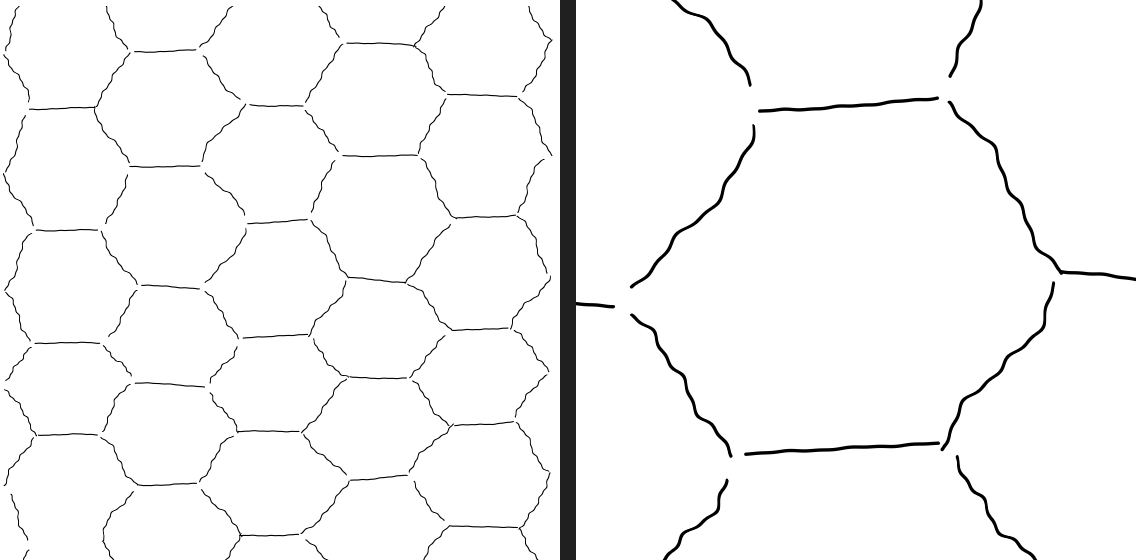
Left: the whole. Right: its middle third, enlarged.
Write a WebGL 1 fragment shader that draws this pattern.

```glsl
precision highp float;
// Irregular hand-drawn honeycomb: thin black outlines on white.
// Every cell (column, half row) owns one flat edge and two slanted edges;
// hashed corners, sine wobble and uneven stroke ends make each one differ.

uniform vec2 u_resolution;

#define COLUMN_PITCH 0.1868
#define HALF_ROW_PITCH 0.0964
#define FIRST_CORNER vec2(0.0572, 0.0859)
#define FLAT_LENGTH 0.117
#define ROW_BULGE 0.035
#define ROW_TILT 0.0055
#define CORNER_JITTER vec2(0.024, 0.011)
#define WOBBLE 0.0095
#define GAP_RANGE vec2(-0.004, 0.016)
#define LINE_WIDTH 0.0020
#define INK vec3(0.0)
#define PAPER vec3(1.0)

const float PI = 3.14159;
const float LAST_COLUMN = 4.0;

vec2 hash2(vec2 key) {
  vec2 q = vec2(dot(key, vec2(127.1, 311.7)), dot(key, vec2(269.5, 183.3)));
  return fract(sin(q + 4.7) * 43758.54);
}

// Corner at the left (side 0) or right (side 1) end of a cell's flat edge.
vec2 corner(vec2 cell, float side) {
  vec2 pos = FIRST_CORNER + cell * vec2(COLUMN_PITCH, HALF_ROW_PITCH);
  pos.x += side * FLAT_LENGTH;
  float fromBulge = cell.y - 4.4;
  pos.y += ROW_BULGE * exp(-0.25 * fromBulge * fromBulge);
  pos.y -= ROW_TILT * (cell.x - 2.0);
  pos += (hash2(cell + side * 0.37) - 0.5) * CORNER_JITTER;
  pos.x = clamp(pos.x, 0.0075, 0.983);
  return pos;
}

// Distance to a wavering stroke from a to b that may stop short or overshoot.
float strokeDistance(vec2 p, vec2 a, vec2 b, float roughness, vec2 key) {
  float len = length(b - a);
  vec2 along = (b - a) / len;
  float s = dot(p - a, along);
  float offset = dot(p - a, vec2(-along.y, along.x));
  float t = clamp(s / len, 0.0, 1.0);

  vec2 bend = hash2(key + 5.3) * 2.0 - 1.0;
  float phase = 2.0 * PI * hash2(key + 9.1).x;
  float wave = bend.x * sin(PI * t)
             + 0.6 * bend.y * sin(2.0 * PI * t)
             + 0.17 * sin(19.0 * t + phase)
             + 0.09 * sin(43.0 * t + 2.0 * phase);
  offset -= WOBBLE * roughness * wave;

  vec2 gap = mix(GAP_RANGE.xx, GAP_RANGE.yy, hash2(key + 2.9));
  gap *= mix(0.3, 1.0, roughness);
  float beyond = max(gap.x - s, s - len + gap.y);
  return length(vec2(offset, max(beyond, 0.0)));
}

// Nearest outline among the cells surrounding p.
float honeycombDistance(vec2 p) {
  vec2 base = floor((p - FIRST_CORNER) / vec2(COLUMN_PITCH, HALF_ROW_PITCH));
  float d = 1.0;
  for (int i = -1; i <= 1; i++) {
    for (int j = -2; j <= 2; j++) {
      vec2 cell = base + vec2(float(i), float(j));
      // Alternate columns are shifted by half a row.
      bool unused = mod(cell.x + cell.y, 2.0) < 0.5;
      if (unused || cell.x < -1.0 || cell.x > LAST_COLUMN) continue;

      vec2 right = corner(cell, 1.0);
      vec2 upper = corner(cell + vec2(1.0, -1.0), 0.0);
      vec2 lower = corner(cell + vec2(1.0, 1.0), 0.0);
      d = min(d, strokeDistance(p, right, upper, 1.0, cell + 0.21));
      d = min(d, strokeDistance(p, right, lower, 1.0, cell + 0.43));

      // Flat edges are calmer, and absent at the border and one open corner.
      bool openCorner = cell.x < 0.5 && cell.y > 8.5;
      if (cell.x >= 0.0 && cell.y >= 0.0 && !openCorner) {
        vec2 left = corner(cell, 0.0);
        d = min(d, strokeDistance(p, left, right, 0.22, cell + 0.67));
      }
    }
  }
  return d;
}

void main() {
  vec2 p = gl_FragCoord.xy / u_resolution;
  p.y = 1.0 - p.y;
  float pixel = 1.0 / min(u_resolution.x, u_resolution.y);

  float d = honeycombDistance(p) - 0.5 * LINE_WIDTH;
  float ink = clamp(0.5 - d / pixel, 0.0, 1.0);

  // Blank margin on the left, right and top.
  ink *= step(0.005, p.x) * step(p.x, 0.996) * step(0.010, p.y);
  gl_FragColor = vec4(mix(PAPER, INK, ink), 1.0);
}
```
